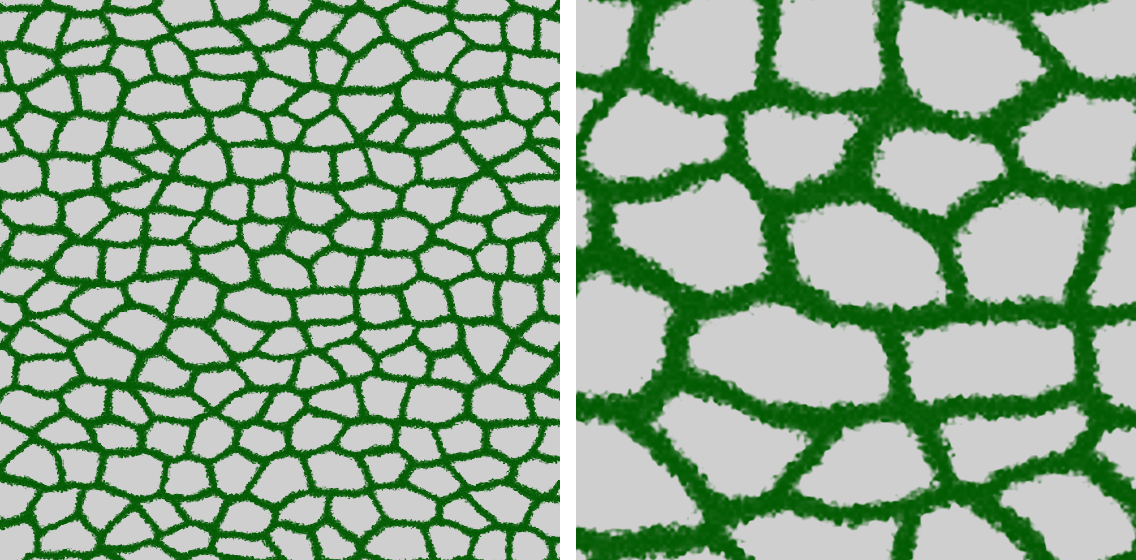
Left, the full canvas; right, a detail of the centre.
A Shadertoy shader for this pattern:

```glsl
// Irregular reptile-like scales: pale grey cells outlined with fuzzy dark green strokes.

const vec3 PAPER = vec3(0.812);
const vec3 INK = vec3(0.005, 0.355, 0.005);
const vec2 SCALE_SIZE = vec2(0.092, 0.061);   // mean width and height of a scale
const float JITTER = 0.68;                    // scatter of the scale centres
const float SAG = 0.38;                       // how far lower edges bow downwards
const float ROUNDING = 0.0026;                // corner softness
const float HALF_STROKE = 0.0073;

vec2 hash22(vec2 p) {
    vec3 h = fract(p.xyx * vec3(0.1031, 0.1030, 0.0973));
    h += dot(h, h.yzx + 33.33);
    return fract((h.xx + h.yz) * h.zy);
}

float valueNoise(vec2 p) {
    vec2 cell = floor(p), f = fract(p);
    f = f * f * (3.0 - 2.0 * f);
    float low = mix(hash22(cell).x, hash22(cell + vec2(1, 0)).x, f.x);
    float high = mix(hash22(cell + vec2(0, 1)).x, hash22(cell + vec2(1, 1)).x, f.x);
    return mix(low, high, f.y);
}

// Layered sines that bend rows and make strokes wander.
vec2 wobble(vec2 p) {
    vec2 slow = sin(p.yx * vec2(13.0, 11.0) + 2.0 * sin(p * 7.0) + vec2(0.6, 2.1));
    vec2 quick = sin(p.yx * vec2(71.0, 83.0) + 1.7 * sin(p * 47.0));
    vec2 fine = sin(p.yx * 190.0 + 2.0 * sin(p * 131.0));
    return 0.009 * slow + 0.0021 * quick + 0.0007 * fine;
}

// Centre of a scale on a staggered, jittered grid.
vec2 scaleCentre(vec2 id) {
    float stagger = 0.5 * mod(id.y, 2.0);
    return id + vec2(stagger, 0.0) + 0.5 + JITTER * (hash22(id + 57.0) - 0.5);
}

// Skewed squared distance in x, its gradient in yz; the skew curves the borders.
vec3 skewedDistance(vec2 d, float sag) {
    float w = exp(-sag * d.y);
    return vec3(d.x * d.x * w + d.y * d.y,
                2.0 * d.x * w,
                2.0 * d.y - sag * d.x * d.x * w);
}

// Rounded distance to the nearest border, in canvas units.
float borderDistance(vec2 p, vec2 size, float sag, float rounding) {
    vec2 q = p / size, base = floor(q), nearestId = base;
    vec3 nearest = vec3(1e3, 0.0, 0.0);
    for (int j = -2; j <= 2; j++)
    for (int i = -2; i <= 2; i++) {
        vec2 id = base + vec2(i, j);
        vec3 f = skewedDistance(q - scaleCentre(id), sag);
        if (f.x < nearest.x) { nearest = f; nearestId = id; }
    }
    float sum = 1e-20;
    for (int j = -2; j <= 2; j++)
    for (int i = -2; i <= 2; i++) {
        vec2 id = base + vec2(i, j);
        if (id == nearestId) continue;
        vec3 diff = skewedDistance(q - scaleCentre(id), sag) - nearest;
        float d = diff.x / max(length(diff.yz / size), 1e-3);
        sum += exp(-d / rounding);
    }
    return -rounding * log(sum);
}

// Brush coverage with a ragged rim and a speckled body.
float strokeCoverage(float d, float halfWidth, vec2 p) {
    float grain = valueNoise(p * 290.0);
    float speck = valueNoise(p * 430.0 + 19.0);
    float rim = d + 0.0045 * (grain - 0.5) + 0.0025 * (speck - 0.5);
    float edge = 1.0 - smoothstep(halfWidth - 0.0022, halfWidth + 0.0016, rim);
    float wear = smoothstep(0.15, 1.0, d / halfWidth);
    return edge * (1.0 - (0.08 + 0.42 * wear) * speck * speck);
}

void mainImage(out vec4 fragColor, in vec2 fragCoord) {
    vec2 p = fragCoord / iResolution.y;
    float d = borderDistance(p + wobble(p), SCALE_SIZE, SAG, ROUNDING);

    // Brush pressure changes gently along the strokes.
    float pressure = mix(0.82, 1.18, valueNoise(p * 24.0 + 5.0));
    float ink = strokeCoverage(d, HALF_STROKE * pressure, p);
    fragColor = vec4(mix(PAPER, INK, ink), 1.0);
}
```
